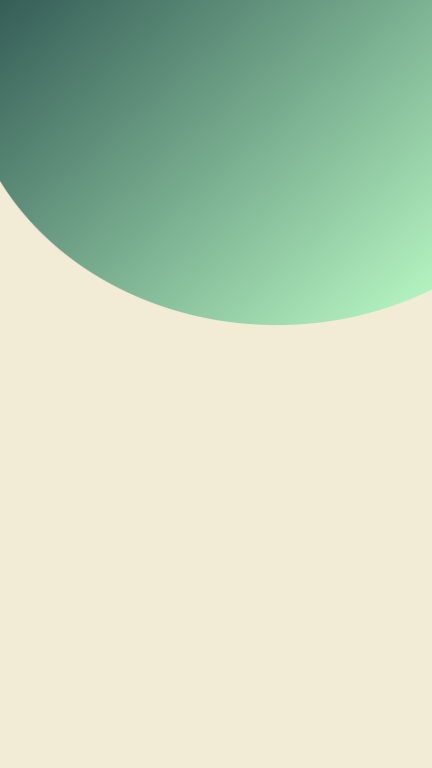
This background is drawn by a Shadertoy shader. Its source:

```glsl
void mainImage(out vec4 fragColor, in vec2 fragCoord) {
    vec2 uv = fragCoord / iResolution.xy;
    vec3 cream = vec3(0.949, 0.926, 0.843);

    // Diagonal gradient, dark at the top left
    vec3 deepTeal = vec3(0.208, 0.367, 0.343);
    vec3 paleMint = vec3(0.70, 0.945, 0.747);
    float slope = dot(vec2(uv.x, 1.0 - uv.y), vec2(0.573, 1.152));
    vec3 green = mix(deepTeal, paleMint, clamp(slope, 0.0, 1.0));

    // Large ellipse hanging from the top edge
    vec2 radii = vec2(0.7247, 0.3523);
    float edge = length((uv - vec2(0.6406, 0.929)) / radii) - 1.0;
    float cover = clamp(0.5 - edge / fwidth(edge), 0.0, 1.0);

    fragColor = vec4(mix(cream, green, cover), 1.0);
}
```
